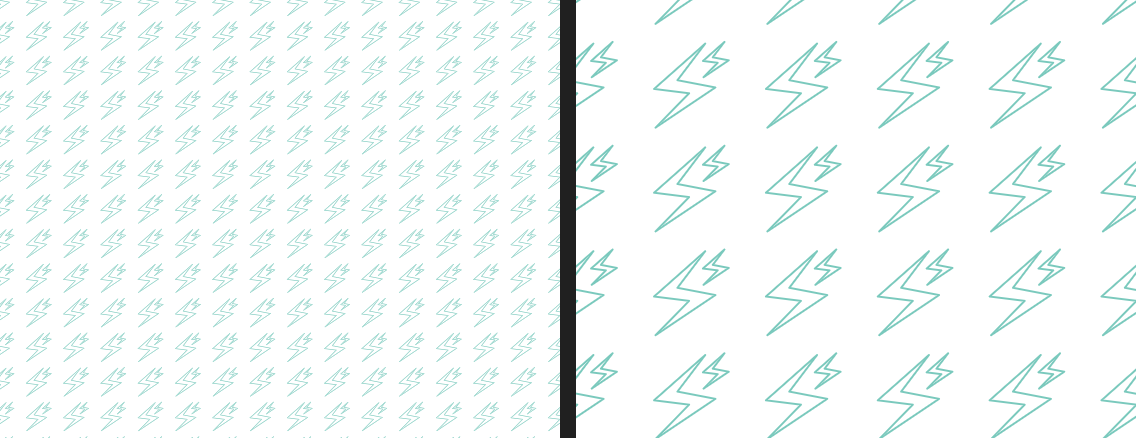
Left, the full canvas; right, a detail of the centre.
This pattern is drawn by a Shadertoy shader. Its source:

```glsl
// Thin outlined lightning bolts on white, a large one with a small one beside it.
// The canvas folds into a regular grid of cells; each bolt is a closed six-point
// outline, drawn from the distance to its nearest edge.

#define TILE_WIDTH   0.08512               // of the canvas height
#define TILE_ASPECT  0.928                 // cell height over cell width
#define GRID_SHIFT   vec2(0.979, 0.611)    // first bolt centre, in cells
#define LINE_WIDTH   0.0175                // of the cell width
#define SMALL_OFFSET vec2(0.278, 0.235)    // of the cell width
#define SMALL_SCALE  0.42
#define PAPER        vec3(1.0)
#define INK          vec3(0.48, 0.79, 0.74)

// Bolt corners in cell widths, around its centre
const vec2 BOLT[6] = vec2[6](
    vec2( 0.183,  0.379), vec2(-0.274, -0.026), vec2( 0.039, -0.065),
    vec2(-0.261, -0.372), vec2( 0.274, -0.013), vec2(-0.065,  0.052));

float segmentDistance(vec2 p, vec2 a, vec2 b) {
    vec2 pa = p - a, ba = b - a;
    return length(pa - ba * clamp(dot(pa, ba) / dot(ba, ba), 0.0, 1.0));
}

float boltDistance(vec2 p) {
    float d = 1e3;
    for (int i = 0; i < 6; i++) {
        d = min(d, segmentDistance(p, BOLT[i], BOLT[(i + 1) % 6]));
    }
    return d;
}

// Share of a pixel covered by the line, also right for lines below a pixel
float lineCoverage(float d, float pixel) {
    float halfWidth = 0.5 * LINE_WIDTH;
    float outer = clamp(0.5 + (halfWidth - d) / pixel, 0.0, 1.0);
    float inner = clamp(0.5 - (halfWidth + d) / pixel, 0.0, 1.0);
    return outer - inner;
}

void mainImage(out vec4 fragColor, in vec2 fragCoord) {
    // Fold into cells centred on the large bolt
    vec2 cellSize = vec2(1.0, TILE_ASPECT);
    float pixel = 1.0 / (iResolution.y * TILE_WIDTH);
    vec2 grid = fragCoord * pixel / cellSize - GRID_SHIFT;
    vec2 p = (fract(grid + 0.5) - 0.5) * cellSize;

    // Large bolt and its scaled copy
    float large = boltDistance(p);
    float small = boltDistance((p - SMALL_OFFSET) / SMALL_SCALE) * SMALL_SCALE;

    float ink = lineCoverage(min(large, small), pixel);
    fragColor = vec4(mix(PAPER, INK, ink), 1.0);
}
```
